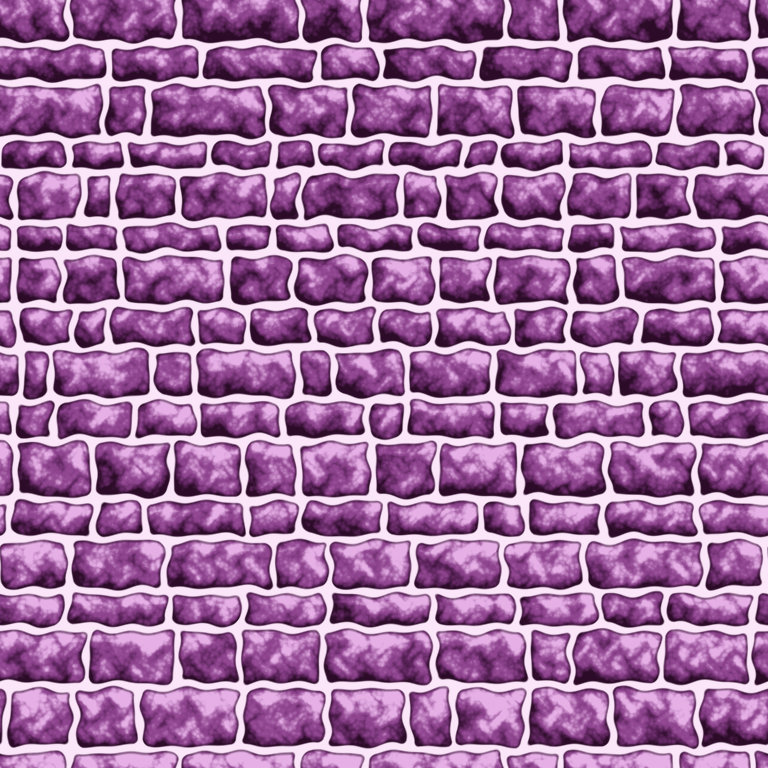
A WebGL 1 fragment shader for this texture:

```glsl
precision highp float;
// Tiling wall of rough purple stones in uneven courses with pale pink mortar.
uniform vec2 u_resolution;

const float TAU = 6.2831853;
const vec3 SHADOW = vec3(0.17, 0.045, 0.155);
const vec3 PLUM = vec3(0.36, 0.14, 0.36);
const vec3 ORCHID = vec3(0.56, 0.27, 0.56);
const vec3 LILAC = vec3(0.90, 0.69, 0.90);
const vec3 MORTAR = vec3(0.985, 0.90, 0.975);

// Course heights in 768ths of the canvas, and stones per course, bottom to top.
const mat4 HEIGHTS = mat4(63, 58, 37, 53, 39, 59, 41, 51, 42, 52, 32, 51, 32, 56, 39, 63);
const mat4 COUNTS = mat4(10, 9, 9, 9, 10, 10, 11, 11, 12, 11, 11, 12, 12, 9, 8, 8);
const float FIRST_JOINT = 0.0247;

float hash(vec2 p) {
  vec3 q = fract(vec3(p.xyx) * 0.1031);
  q += dot(q, q.yzx + 33.33);
  return fract((q.x + q.y) * q.z);
}

// Distance to the nearest scattered point; tiles over the unit square.
float cellular(vec2 p, float freq) {
  p *= freq;
  vec2 base = floor(p);
  float nearest = 2.0;
  for (int j = -1; j <= 1; j++) {
    for (int i = -1; i <= 1; i++) {
      vec2 cell = base + vec2(float(i), float(j));
      vec2 id = mod(cell, freq);
      vec2 point = cell + vec2(hash(id + 3.7), hash(id + 91.3));
      nearest = min(nearest, distance(p, point));
    }
  }
  return nearest;
}

// Layered sines with whole frequencies, so the bent joints still tile.
vec2 wander(vec2 p) {
  vec2 a = sin(TAU * vec2(7.0 * p.y + 3.0 * p.x, 9.0 * p.x + 4.0 * p.y));
  vec2 b = sin(TAU * vec2(19.0 * p.y - 8.0 * p.x, 21.0 * p.x - 6.0 * p.y) + 1.7);
  return 0.0018 * a + 0.0015 * b;
}

// Course at height y: bottom, height, stone count, index.
vec4 findCourse(float y) {
  vec4 course = vec4(0.0);
  float bottom = 0.0;
  for (int i = 0; i < 4; i++) {
    for (int j = 0; j < 4; j++) {
      float height = HEIGHTS[i][j] / 768.0;
      if (y >= bottom) course = vec4(bottom, height, COUNTS[i][j], float(4 * i + j));
      bottom += height;
    }
  }
  return course;
}

// Jittered upright joint, in stone units along its course.
float joint(float i, float count, float row) {
  return i + 0.62 * (hash(vec2(mod(i, count) + 5.0, row * 7.0 + 2.0)) - 0.5);
}

float roundedBox(vec2 p, vec2 halfSize, float radius) {
  vec2 q = abs(p) - halfSize + radius;
  return length(max(q, 0.0)) + min(max(q.x, q.y), 0.0) - radius;
}

float falloff(float dist, float width) {
  return exp(-max(dist, 0.0) / width);
}

vec3 stoneColor(float tone) {
  vec3 color = mix(SHADOW, PLUM, smoothstep(0.0, 0.28, tone));
  color = mix(color, ORCHID, smoothstep(0.22, 0.52, tone));
  return mix(color, LILAC, smoothstep(0.5, 0.92, tone));
}

// Mottled face, lit from the upper right and shaded on the lower left.
float faceTone(vec2 p, vec2 local, vec2 halfSize, float variation) {
  vec2 low = local + halfSize;
  vec2 high = halfSize - local;
  vec2 warped = p + 0.006 * sin(TAU * vec2(23.0 * p.y, 27.0 * p.x));
  float mottle = 0.55 * cellular(warped, 28.0) + 0.3 * cellular(warped, 61.0)
               + 0.15 * cellular(p, 160.0);
  float tone = 0.53 + 1.25 * (0.46 - mottle) + 0.12 * (variation - 0.5);
  tone += 0.16 * (0.5 - p.y) + 0.12 * local.y / halfSize.y;
  tone += 0.2 * falloff(abs(high.y - 0.011), 0.006);
  tone += 0.12 * falloff(abs(high.x - 0.012), 0.007);
  tone -= 0.5 * falloff(low.y, 0.009) + 0.4 * falloff(low.x, 0.010);
  return tone - 0.3 * falloff(high.x, 0.004) - 0.15 * falloff(high.y, 0.003);
}

void main() {
  vec2 p = fract(gl_FragCoord.xy / u_resolution.y);
  vec2 bent = fract(p + wander(p) - vec2(0.0, FIRST_JOINT));

  // Stone that holds this point.
  vec4 course = findCourse(bent.y);
  float count = course.z;
  float along = bent.x * count;
  float id = floor(along);
  if (along < joint(id, count, course.w)) id -= 1.0;
  else if (along >= joint(id + 1.0, count, course.w)) id += 1.0;
  float left = joint(id, count, course.w) / count;
  float right = joint(id + 1.0, count, course.w) / count;
  vec2 seed = vec2(mod(id, count) + 17.0, course.w * 3.0 + 41.0);
  float variation = hash(seed);

  // Uneven outline: slanted sides, wavy top and bottom.
  vec2 local = bent - vec2(0.5 * (left + right), course.x + 0.5 * course.y);
  vec2 halfSize = 0.5 * vec2(right - left, course.y) - vec2(0.0034, 0.0038);
  halfSize -= 0.0014 * vec2(hash(seed + 8.0), hash(seed + 29.0));
  local.x += 0.09 * (hash(seed + 53.0) - 0.5) * local.y;
  local += 0.0014 * sin(local.yx * vec2(150.0, 95.0) + TAU * variation);
  float dist = roundedBox(local, halfSize, 0.007);

  // Stone, dark rim and mortar.
  float soft = max(0.0014, 0.8 / u_resolution.y);
  vec3 color = stoneColor(faceTone(p, local, halfSize, variation));
  float rim = smoothstep(-0.0045, -0.001, dist);
  color = mix(color, SHADOW, 0.5 * rim);
  color = mix(color, MORTAR, smoothstep(-soft, soft, dist));
  gl_FragColor = vec4(color, 1.0);
}
```
